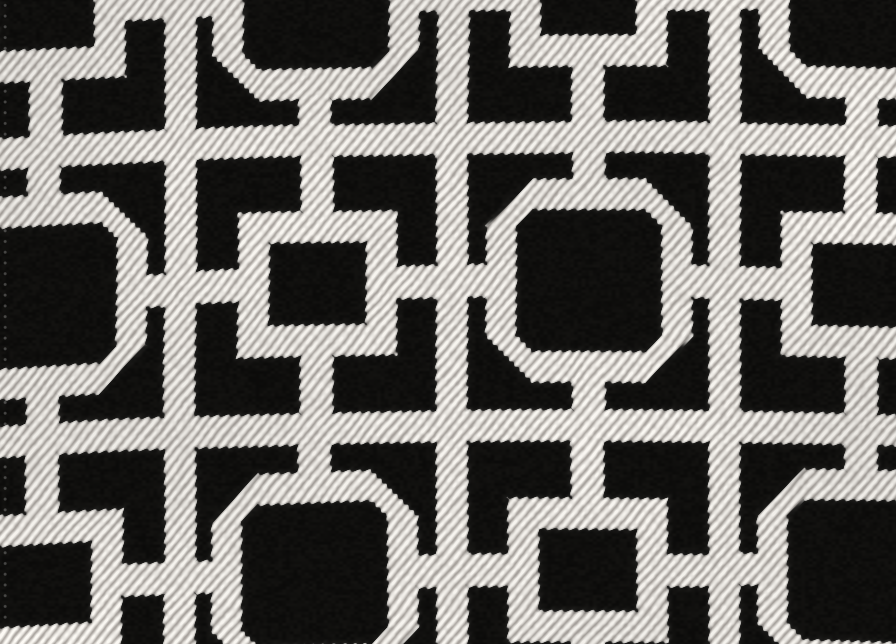
This pattern is drawn by a Shadertoy shader. Its source:

```glsl
// Lengths are fractions of the canvas height
const vec2  CELL = vec2(0.4227, 0.4473);
const vec2  GRID_ORIGIN = vec2(0.280, 0.340);
const float GRID_HALF = 0.0245;
const float BAR_HALF = 0.0255;
const vec2  OCT_OUTER = vec2(0.160, 0.158);
const vec2  OCT_INNER = vec2(0.113, 0.110);
const float OCT_OUTER_CUT = 0.073;
const float OCT_INNER_CUT = 0.025;
const vec2  BOX_OUTER = vec2(0.1236, 0.112);
const vec2  BOX_INNER = vec2(0.0755, 0.0636);
const float SAG = 0.031;
const float SAG_CENTER = 0.909;
const float CELL_JITTER = 0.005;
const float RIDGE_FREQ = 64.0;
const float RIDGE_SLOPE = 0.85;
const float SCALLOP = 0.0016;
const vec3  GROUND = vec3(0.058, 0.056, 0.050);
const vec3  GROOVE = vec3(0.66, 0.64, 0.62);
const vec3  CREST = vec3(0.965, 0.955, 0.935);

float hash(vec2 p) {
    vec3 q = fract(vec3(p.xyx) * 0.1031);
    q += dot(q, q.yzx + 33.33);
    return fract((q.x + q.y) * q.z);
}

float noise(vec2 p) {
    vec2 i = floor(p), f = fract(p);
    f = f * f * (3.0 - 2.0 * f);
    return mix(mix(hash(i), hash(i + vec2(1, 0)), f.x),
               mix(hash(i + vec2(0, 1)), hash(i + vec2(1, 1)), f.x), f.y);
}

// Box with its corners cut at 45 degrees
float chamferBox(vec2 p, vec2 halfSize, float cut) {
    vec2 q = abs(p) - halfSize;
    return max(max(q.x, q.y), (q.x + q.y + cut) * 0.7071);
}

// Grid lines plus alternating octagon and box frames with connectors
float lattice(vec2 p) {
    vec2 g = (p - GRID_ORIGIN) / CELL;
    vec2 id = floor(g);
    vec2 local = (g - id - 0.5) * CELL;
    vec2 toGrid = 0.5 * CELL - abs(local);
    float grid = min(toGrid.x, toGrid.y) - GRID_HALF;

    local += CELL_JITTER * (vec2(hash(id + 17.0), hash(id + 41.0)) - 0.5);
    bool octagon = mod(id.x + id.y, 2.0) > 0.5;
    float outer = octagon ? chamferBox(local, OCT_OUTER, OCT_OUTER_CUT)
                          : chamferBox(local, BOX_OUTER, 0.0);
    float inner = octagon ? chamferBox(local, OCT_INNER, OCT_INNER_CUT)
                          : chamferBox(local, BOX_INNER, 0.0);
    float bars = min(abs(local.x), abs(local.y)) - BAR_HALF;
    return min(grid, max(min(outer, bars), -inner));
}

void mainImage(out vec4 fragColor, in vec2 fragCoord) {
    vec2 uv = fragCoord / iResolution.y;
    float aa = 0.8 / iResolution.y;

    // Cloth sags gently across its width
    vec2 p = uv;
    float side = uv.x - SAG_CENTER;
    p.y += SAG * side * side;
    p += 0.004 * (vec2(noise(uv * 5.0), noise(uv * 5.0 + 30.0)) - 0.5);

    // Diagonal twill ridges, which also scallop the edges
    float phase = RIDGE_FREQ * (p.x - RIDGE_SLOPE * p.y) + 0.3 * noise(uv * 24.0);
    float wave = cos(6.28318 * phase);
    float d = lattice(p) - SCALLOP * wave;

    // Raised pale yarn
    float crest = pow(0.5 + 0.5 * wave, 0.7);
    float fiber = noise(vec2(phase * 3.0, (p.x + p.y) * 110.0));
    vec3 yarn = mix(GROOVE, CREST, clamp(crest + 0.3 * (fiber - 0.5), 0.0, 1.0));
    yarn *= 0.96 + 0.07 * noise(uv * 3.0 + 8.0);
    yarn *= mix(0.82, 1.0, smoothstep(0.0, 0.005, -d));

    // Dark ground with fine weave and lint beside the yarn
    float weave = noise(uv * vec2(170.0, 230.0));
    vec3 ground = GROUND * (0.7 + 0.6 * weave);
    ground += 0.07 * exp(-max(d, 0.0) * 300.0);

    // Faint stitches along the left selvage
    float stitch = length(vec2(uv.x - 0.008, (fract(uv.y * 60.0) - 0.5) / 60.0));
    ground += 0.22 * (1.0 - smoothstep(0.001, 0.001 + 2.0 * aa, stitch));

    vec3 color = mix(ground, yarn, 1.0 - smoothstep(-aa, aa, d));
    fragColor = vec4(color, 1.0);
}
```
